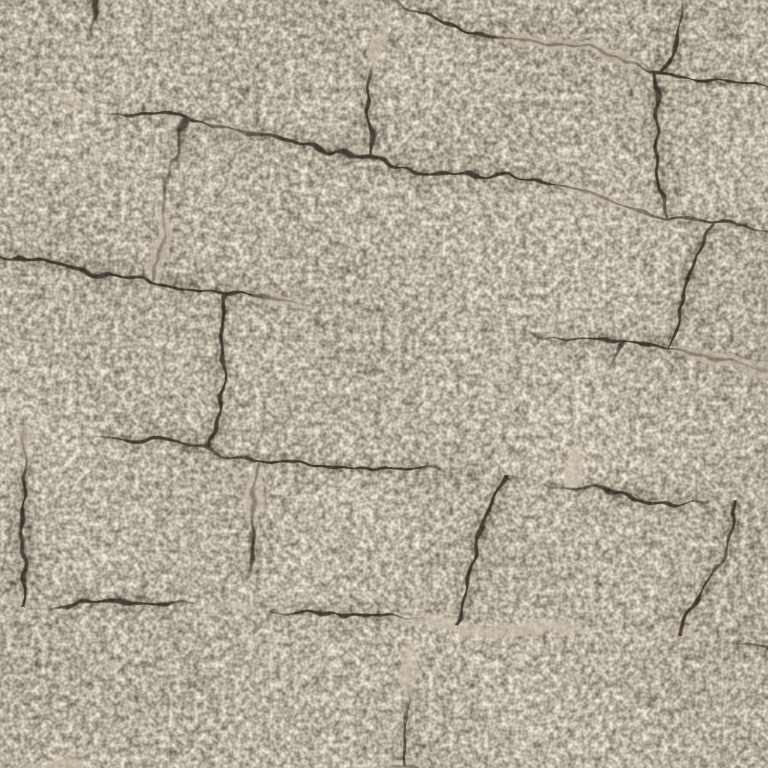
This texture is drawn by a Shadertoy shader. Its source:

```glsl
// Worn granite paving: speckled grey-beige slabs in gently tilted courses.
// Courses fan out slightly and hold slanted joints; each joint is partly an
// open dark crack, partly pale mortar, over layered gradient-noise grain.

#define COURSE_HEIGHT 0.222
#define GRAIN_SCALE 115.0
#define GRAIN_CONTRAST 0.58
#define BASE_TONE 0.70
#define STAIN_AMOUNT 0.17
#define CRACK_WIDTH 0.0030
#define MORTAR_WIDTH 0.0095
#define WOBBLE 0.020
#define DARK_GRAIN vec3(0.37, 0.35, 0.30)
#define LIGHT_GRAIN vec3(0.87, 0.84, 0.77)
#define CRACK_COLOR vec3(0.23, 0.21, 0.18)
#define MORTAR_COLOR vec3(0.77, 0.72, 0.65)

float hash(vec2 p) {
    vec3 h = fract(p.xyx * 0.1031);
    h += dot(h, h.yzx + 33.33);
    return fract((h.x + h.y) * h.z);
}

vec2 gradientAt(vec2 cell) {
    float angle = 6.2832 * hash(cell);
    return vec2(cos(angle), sin(angle));
}

// Gradient noise, roughly -0.7 to 0.7
float noise(vec2 p) {
    vec2 i = floor(p), f = p - i;
    vec2 s = f * f * f * (f * (f * 6.0 - 15.0) + 10.0);
    vec2 e = vec2(1.0, 0.0);
    float a = dot(gradientAt(i), f);
    float b = dot(gradientAt(i + e.xy), f - e.xy);
    float c = dot(gradientAt(i + e.yx), f - e.yx);
    float d = dot(gradientAt(i + e.xx), f - e.xx);
    return mix(mix(a, b, s.x), mix(c, d, s.x), s.y);
}

float fbm(vec2 p) {
    float sum = 0.0, amp = 0.6;
    for (int k = 0; k < 4; k++) {
        sum += amp * noise(p);
        p = p * 2.03 + 17.3;
        amp *= 0.55;
    }
    return sum;
}

// Coverage of one joint: x = open crack, y = mortar, z = grime beside it
vec3 jointCover(float dist, float along, float seed, float soft) {
    float open = smoothstep(-0.20, 0.08, noise(vec2(along * 4.0, seed)));
    float ragged = 0.75 + 1.3 * noise(vec2(along * 45.0, seed + 0.5));
    float width = CRACK_WIDTH * ragged * (0.4 + 0.6 * open);
    float crack = open * (1.0 - smoothstep(0.4 * width, width + soft, dist));
    float filled = smoothstep(0.08, 0.30, noise(vec2(along * 5.0, seed + 20.0)));
    float edge = MORTAR_WIDTH * filled * (0.7 + 0.4 * ragged);
    float mortar = filled * (1.0 - smoothstep(edge - soft, edge + soft, dist));
    return vec3(crack * (1.0 - 0.6 * mortar), mortar, open * exp(-dist / 0.009));
}

void mainImage(out vec4 fragColor, in vec2 fragCoord) {
    vec2 pos = fragCoord / iResolution.y;
    float soft = 1.2 / iResolution.y;

    // Ragged outlines for the slabs
    vec2 q = pos;
    q += WOBBLE * vec2(noise(pos * 9.0), noise(pos * 9.0 + 51.7));
    q += 0.4 * WOBBLE * vec2(noise(pos * 38.0 + 9.1), noise(pos * 38.0 + 73.3));

    // Courses drop to the right, more steeply near the top
    float depth = 1.0 - q.y;
    float level = (depth - 0.21 * q.x) / (1.0 - 0.19 * q.x);
    float course = (level + 0.11) / COURSE_HEIGHT;
    float seam = round(course);
    float seamDist = abs(course - seam) * COURSE_HEIGHT;
    vec3 bed = jointCover(seamDist, q.x, seam * 3.0 + 0.4, soft);

    // Slanted cross joints, with a slab length for each course
    float row = floor(course), drop = course - row;
    float slab = mix(0.22, 0.72, fract(0.618 * row + 0.3));
    float offset = 0.32 + 0.13 * row * (row - 1.0);
    float id = round(q.x / slab - offset);
    float lean = mix(-0.02, 0.08, hash(vec2(id + 7.0, row + 3.0)));
    float center = (id + offset) * slab + lean * (0.5 - drop);
    float crossDist = abs(q.x - center);
    vec3 cross = jointCover(crossDist, drop * COURSE_HEIGHT + 0.31 * id,
                            id * 5.0 + row * 11.0 + 0.4, soft);
    vec3 cover = max(bed, cross);

    // Pale mortar plugs in some slab corners
    float corner = length(vec2(0.4 * crossDist, seamDist));
    float plug = step(0.5, hash(vec2(id + 31.0, seam + 12.0)));
    plug *= 1.0 - smoothstep(0.010, 0.010 + 2.0 * soft, corner);
    cover.y = max(cover.y, 0.8 * plug);

    // Mineral grain, broad stains and sparse pits
    float grain = noise(pos * GRAIN_SCALE) + 0.8 * noise(pos * GRAIN_SCALE * 1.93 + 37.0);
    grain += 0.35 * noise(pos * GRAIN_SCALE * 0.43 + 11.0);
    float stain = fbm(pos * 3.5 + 4.0);
    float pits = smoothstep(0.36, 0.58, noise(pos * 30.0 + 90.0));
    float tone = BASE_TONE + GRAIN_CONTRAST * grain + STAIN_AMOUNT * stain;
    tone -= 0.22 * pits + 0.28 * cover.z;
    vec3 color = mix(DARK_GRAIN, LIGHT_GRAIN, clamp(tone, 0.0, 1.15));

    // Joints on top
    vec3 mortarColor = MORTAR_COLOR + 0.07 * grain + 0.08 * stain;
    color = mix(color, mortarColor, 0.85 * cover.y);
    color = mix(color, CRACK_COLOR + 0.06 * grain, 0.92 * cover.x);
    fragColor = vec4(color, 1.0);
}
```
